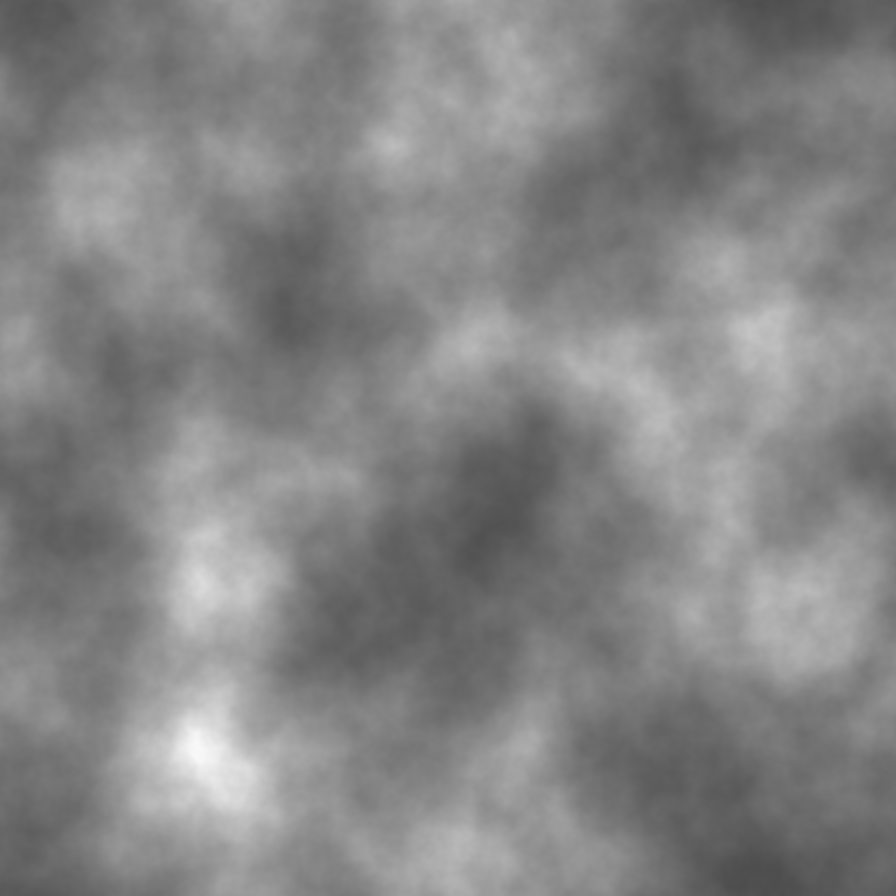
Reproduce this texture procedurally as a three.js fragment shader.

```glsl
// Soft grey cloud noise that tiles seamlessly, with two bright billows.
varying vec2 vUv;

const float TAU = 6.2831853;
const int OCTAVES = 6;

float hash(vec2 cell, float seed) {
  return fract(sin(dot(cell, vec2(127.1, 311.7)) + 74.7 * seed) * 43758.5);
}

// Slope contribution of one lattice corner, wrapped to the period
float corner(vec2 cell, vec2 toPoint, float period, float seed) {
  float angle = TAU * hash(mod(cell, period), seed);
  return dot(vec2(cos(angle), sin(angle)), toPoint);
}

// Periodic gradient noise, centred on zero
float gradientNoise(vec2 p, float period, float seed) {
  vec2 cell = floor(p);
  vec2 f = p - cell;
  vec2 fade = f * f * f * (f * (f * 6.0 - 15.0) + 10.0);
  vec2 right = vec2(1.0, 0.0);
  vec2 up = vec2(0.0, 1.0);
  float low = mix(corner(cell, f, period, seed),
                  corner(cell + right, f - right, period, seed), fade.x);
  float high = mix(corner(cell + up, f - up, period, seed),
                   corner(cell + 1.0, f - 1.0, period, seed), fade.x);
  return mix(low, high, fade.y);
}

// Octaves of doubling frequency and about halving strength
float clouds(vec2 uv) {
  float sum = 0.0;
  float strength = 1.0;
  float period = 4.0;
  for (int i = 0; i < OCTAVES; i++) {
    float seed = float(i) + 1.0;
    sum += strength * gradientNoise(uv * period + 0.37 * seed, period, seed);
    strength *= 0.51;
    period *= 2.0;
  }
  return sum;
}

// Broad diagonal swing between light and dark
float drift(vec2 uv) {
  return cos(TAU * (uv.x + uv.y - 0.4));
}

// Wrapped soft glow around a centre
float billow(vec2 uv, vec2 centre, float tightness) {
  vec2 d = fract(uv - centre + 0.5) - 0.5;
  return exp(-tightness * dot(d, d));
}

void main() {
  float density = 0.63 * clouds(vUv) + 0.1 * drift(vUv)
                + 0.29 * billow(vUv, vec2(0.22, 0.19), 65.0)
                + 0.3 * billow(vUv, vec2(0.04, 0.62), 60.0);

  // Exponential tone: compact shadows, longer tail of highlights
  float grey = 0.495 * exp(density);
  gl_FragColor = vec4(vec3(min(grey, 0.97)), 1.0);
}
```
